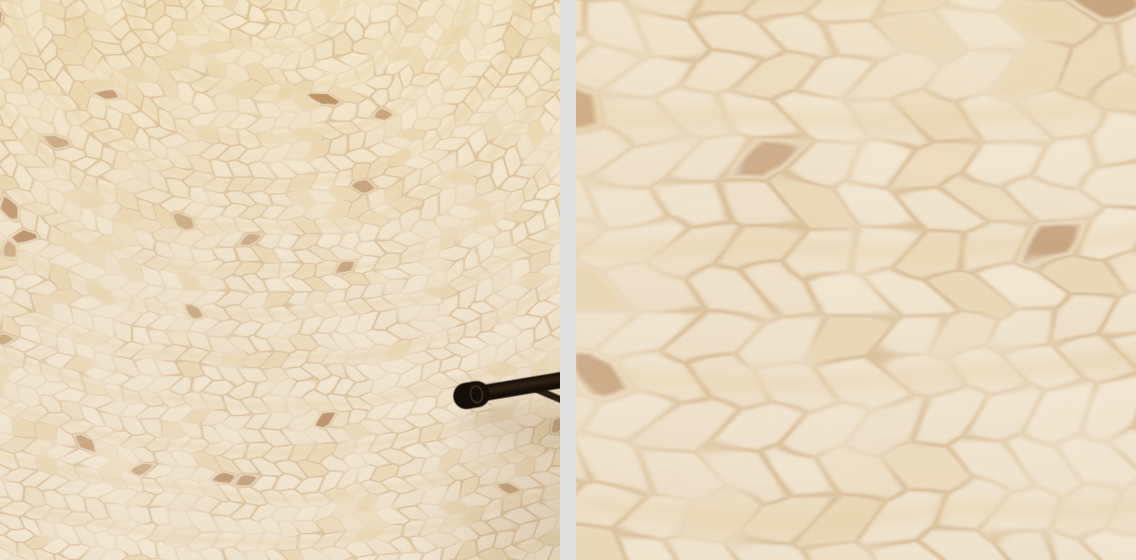
Left: the whole. Right: its middle third, enlarged.
Reproduce this texture procedurally as a Shadertoy shader.

```glsl
const vec3 LIGHT_STRAW = vec3(0.948, 0.902, 0.822);
const vec3 BASE_STRAW = vec3(0.922, 0.862, 0.760);
const vec3 GOLD_STRAW = vec3(0.905, 0.825, 0.675);
const vec3 CREASE_TAN = vec3(0.835, 0.725, 0.570);
const vec3 FLECK_BROWN = vec3(0.740, 0.580, 0.430);
const vec3 METAL_DARK = vec3(0.085, 0.055, 0.035);
const vec3 METAL_SHEEN = vec3(0.240, 0.170, 0.110);
const vec2 RING_CENTER = vec2(0.48, 1.03);
const float RING_STRETCH = 1.28;
const float ROW_HEIGHT = 0.0265;
const float STRAND_WIDTH = 0.029;
const float STRAND_SLANT = 0.55;
const float ROWS_PER_BRAID = 3.0;
const float FLECK_SHARE = 0.022;

vec3 hash3(vec2 p) {
    vec3 q = fract(p.xyx * vec3(0.1031, 0.1030, 0.0973));
    q += dot(q, q.yxz + 33.33);
    return fract((q.xxy + q.yzz) * q.zyx);
}

float valueNoise(vec2 p) {
    vec2 i = floor(p), f = fract(p);
    f = f * f * (3.0 - 2.0 * f);
    float low = mix(hash3(i).x, hash3(i + vec2(1, 0)).x, f.x);
    float high = mix(hash3(i + vec2(0, 1)).x, hash3(i + vec2(1, 1)).x, f.x);
    return mix(low, high, f.y);
}

float capsule(vec2 p, vec2 a, vec2 b, float radius) {
    vec2 ab = b - a;
    float t = clamp(dot(p - a, ab) / dot(ab, ab), 0.0, 1.0);
    return length(p - a - ab * t) - radius;
}

// Slanted cells along elliptical rows; each row alternates its slant
vec3 braidedStraw(vec2 p) {
    vec2 wobble = vec2(valueNoise(p * 9.0), valueNoise(p * 9.0 + 40.0)) - 0.5;
    vec2 q = (p + 0.018 * wobble - RING_CENTER) / vec2(RING_STRETCH, 1.0);
    float angle = atan(q.x, -q.y);
    float v = length(q) / ROW_HEIGHT;
    float nearest = 9.0, second = 9.0;
    vec2 cell = vec2(0), local = vec2(0);
    for (int j = -1; j <= 1; j++) {
        float row = floor(v) + float(j);
        float u = angle * (row + 0.5) * ROW_HEIGHT / STRAND_WIDTH + hash3(vec2(row, 7.0)).x;
        float side = mod(row, 2.0) * 2.0 - 1.0;
        for (int i = -2; i <= 2; i++) {
            vec2 id = vec2(floor(u) + float(i), row);
            vec2 jitter = (hash3(id + 90.0).xy - 0.5) * vec2(0.45, 0.35);
            vec2 d = vec2(u, v) - id - 0.5 - jitter;
            d.x += STRAND_SLANT * side * d.y;
            float dist = length(d);
            if (dist < nearest) {
                second = nearest;
                nearest = dist;
                cell = id;
                local = d;
            } else {
                second = min(second, dist);
            }
        }
    }
    float edge = second - nearest;
    float inside = smoothstep(0.0, 0.28, edge);
    vec3 rnd = hash3(cell + 300.0);

    // Strand body: rounded light, per-strand tone and faint fibres
    float patchTone = valueNoise(p * 5.0 + 11.0);
    float fibre = valueNoise(vec2(local.x * 2.0, local.y * 9.0) + cell * 5.0) - 0.5;
    float lift = 0.25 + inside * (0.38 + 0.55 * (rnd.x - 0.5) - 0.25 * local.y + 0.16 * fibre);
    vec3 color = mix(BASE_STRAW, LIGHT_STRAW, clamp(lift + 0.35 * (patchTone - 0.4), 0.0, 1.0));
    color = mix(color, GOLD_STRAW, inside * 0.75 * smoothstep(0.78, 1.0, rnd.y));

    // Creases vary in depth; the joins between braids are a little darker
    float depth = 0.2 + 0.75 * smoothstep(0.25, 0.8, valueNoise(p * 22.0));
    float crease = exp(-edge * edge * 75.0) * depth;
    color = mix(color, CREASE_TAN, 0.8 * crease);
    float seam = abs(fract(v / ROWS_PER_BRAID) - 0.5) * ROWS_PER_BRAID;
    color = mix(color, GOLD_STRAW, 0.4 * (1.0 - smoothstep(0.0, 0.45, seam)));

    // Rare brown strands, smaller than their cell
    float fleck = step(1.0 - FLECK_SHARE, rnd.z) * smoothstep(0.08, 0.4, edge);
    return mix(color, FLECK_BROWN, fleck * (0.55 + 0.45 * rnd.x));
}

// Dark metal bar with a capped end and a thin brace
vec3 addMetalBar(vec3 color, vec2 p, float blur) {
    vec2 start = vec2(0.845, 0.295), end = vec2(1.06, 0.331);
    vec2 axis = normalize(end - start);
    vec2 along = vec2(dot(p - start, axis), dot(p - start, vec2(-axis.y, axis.x)));
    float brace = capsule(p, vec2(0.955, 0.306), vec2(1.04, 0.270), 0.006);
    float bar = capsule(p, start, end, 0.0145);
    float cap = capsule(p, vec2(0.833, 0.293), vec2(0.851, 0.296), 0.0235);
    float sheen = exp(-pow((along.y - 0.003) / 0.007, 2.0));
    vec3 metal = mix(METAL_DARK, METAL_SHEEN, 0.65 * sheen);
    color = mix(color, mix(METAL_DARK, METAL_SHEEN, 0.5), smoothstep(blur, -blur, brace));
    color = mix(color, metal, smoothstep(blur, -blur, bar));
    color = mix(color, METAL_DARK, smoothstep(blur, -blur, cap));
    float rim = abs(length((along - vec2(0.006, 0.0)) / vec2(0.7, 1.0)) - 0.015) - 0.002;
    return mix(color, METAL_SHEEN * 1.3, 0.7 * smoothstep(blur, -blur, rim));
}

void mainImage(out vec4 fragColor, in vec2 fragCoord) {
    vec2 p = fragCoord / iResolution.y;
    float blur = max(0.0022, 1.0 / iResolution.y);
    vec3 color = braidedStraw(p);

    // Warm corner light, soft shadow below the bar
    color *= mix(vec3(1.0), vec3(1.005, 1.0, 0.965), smoothstep(0.4, 1.0, p.y));
    float shadow = exp(-pow(max(capsule(p, vec2(0.87, 0.25), vec2(1.1, 0.22), 0.0), 0.0) / 0.04, 2.0));
    float corner = smoothstep(0.35, 0.0, length(p - vec2(1.02, 0.08)));
    color *= 1.0 - vec3(0.8, 1.0, 1.25) * (0.07 * shadow + 0.09 * corner);

    fragColor = vec4(addMetalBar(color, p, blur), 1.0);
}
```
